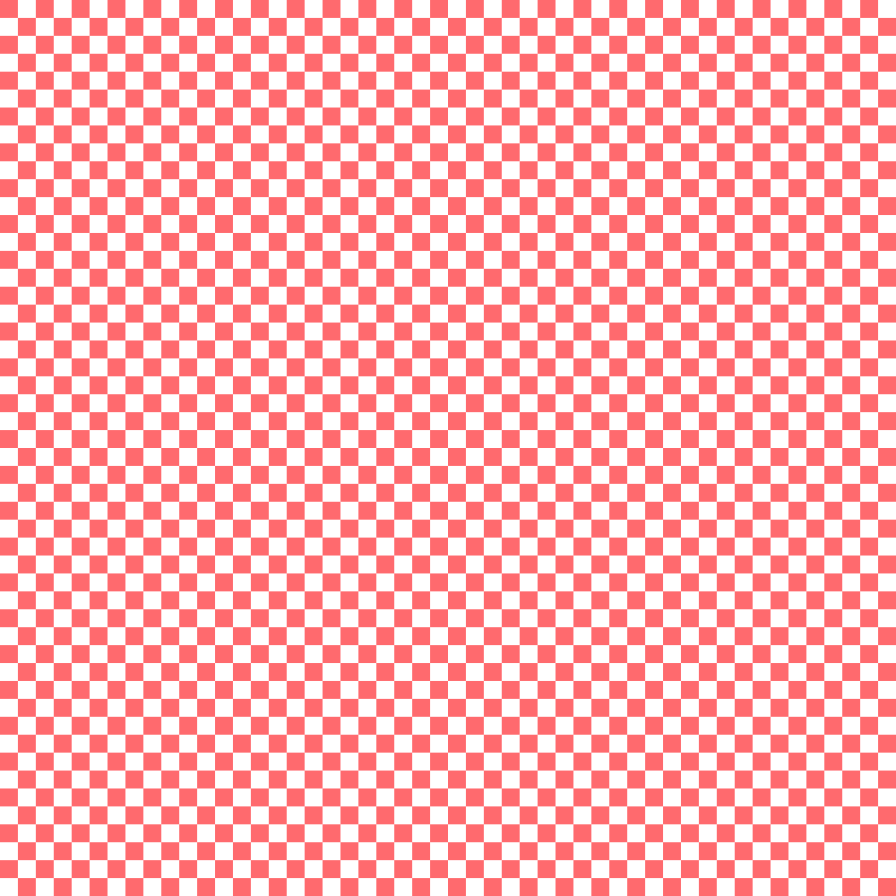
Give the GLSL for this pattern, as a WebGL 2 fragment shader.

```glsl
#version 300 es
precision highp float;

uniform vec2 u_resolution;
out vec4 fragColor;

const float REPEATS = 25.0; // pairs of squares across and down
const vec3 WHITE = vec3(1.0);
const vec3 CORAL = vec3(1.0, 0.415, 0.43);

// Square wave from -1 to 1 that flips at every whole number,
// with each flip softened over the given width.
vec2 squareWave(vec2 p, vec2 width) {
    vec2 side = 1.0 - 2.0 * mod(floor(p), 2.0);
    vec2 edgeDistance = 0.5 - abs(fract(p) - 0.5);
    return side * clamp(2.0 * edgeDistance / width, 0.0, 1.0);
}

// Checker coverage: 0 on the lower left square, 1 on its neighbours.
float checker(vec2 p, vec2 width) {
    vec2 wave = squareWave(p, width);
    return 0.5 - 0.5 * wave.x * wave.y;
}

void main() {
    vec2 uv = gl_FragCoord.xy / u_resolution;
    float squares = 2.0 * REPEATS;
    vec2 pixelWidth = squares / u_resolution;

    float coverage = checker(uv * squares, pixelWidth);
    fragColor = vec4(mix(WHITE, CORAL, coverage), 1.0);
}
```
